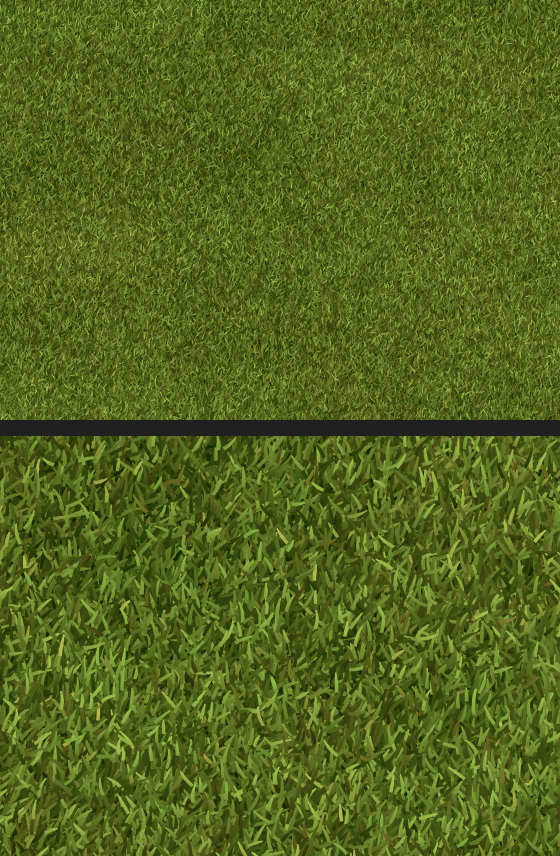
Top: the whole. Bottom: its middle third, enlarged.
A Shadertoy shader for this texture:

```glsl
// A mown lawn seen from above: many layers of short, bent, tapering blades
// are scattered on jittered grids and painted over each other from dark to
// light. Broad noise varies the brightness and warmth of the turf.

const int   LAYERS       = 7;
const float CELL         = 0.0112;  // grid spacing, in canvas heights
const float HALF_LENGTH  = 0.0092;
const float HALF_WIDTH   = 0.0013;
const float LEAN         = 0.18;    // mean tilt from upright, radians
const float ANGLE_SPREAD = 1.45;
const float BEND         = 0.35;
const float MEAN_TONE    = 2.3;     // position on the six-step colour ramp
const float TONE_SPREAD  = 6.0;
const float LAYER_LIFT   = 0.25;    // upper layers catch more light
const float TIP_LIGHT    = 0.45;
const float PATCH_TONE   = 1.5;
const float STRAW_SHARE  = 0.05;
const vec3  WARM_SHIFT   = vec3(0.065, -0.004, 0.012);

const vec3 GREENS[6] = vec3[6](
    vec3(0.21, 0.27, 0.05), vec3(0.28, 0.34, 0.08), vec3(0.33, 0.40, 0.11),
    vec3(0.38, 0.47, 0.15), vec3(0.44, 0.54, 0.19), vec3(0.53, 0.65, 0.25));

// Integer hash giving three values from 0 to 1
vec3 hash3(ivec2 cell, int seed) {
    uvec3 v = uvec3(ivec3(cell, seed) + 4096);
    v = v * 1664525u + 1013904223u;
    v.x += v.y * v.z; v.y += v.z * v.x; v.z += v.x * v.y;
    v ^= v >> 16u;
    v.x += v.y * v.z; v.y += v.z * v.x; v.z += v.x * v.y;
    return vec3(v >> 8u) / 16777216.0;
}

// Smooth noise: x drives brightness, y drives warmth
vec2 noise2(vec2 p, int seed) {
    ivec2 i = ivec2(floor(p));
    vec2 f = fract(p);
    f = f * f * (3.0 - 2.0 * f);
    vec2 low  = mix(hash3(i, seed).xy, hash3(i + ivec2(1, 0), seed).xy, f.x);
    vec2 high = mix(hash3(i + ivec2(0, 1), seed).xy, hash3(i + ivec2(1, 1), seed).xy, f.x);
    return mix(low, high, f.y);
}

// Colour ramp, extended a little past both ends
vec3 grassColor(float tone) {
    tone = clamp(tone, -1.6, 5.8);
    int step0 = int(clamp(floor(tone), 0.0, 4.0));
    return mix(GREENS[step0], GREENS[step0 + 1], tone - float(step0));
}

// Paints one layer over turf, which holds (tone, warmth)
vec2 paintBlades(vec2 turf, vec2 p, int layer, float pixel) {
    vec2 grid = p / CELL + float(layer) * vec2(7.37, 3.61);
    ivec2 home = ivec2(floor(grid));
    for (int y = -1; y <= 1; y++)
    for (int x = -1; x <= 1; x++) {
        ivec2 cell = home + ivec2(x, y);
        vec3 place = hash3(cell, layer);
        vec3 look  = hash3(cell, layer + 64);
        vec3 form  = hash3(cell, layer + 128);

        // Blade frame: y runs from root to tip
        float angle = LEAN + ANGLE_SPREAD * (place.z + form.x - 1.0);
        vec2 along = vec2(sin(angle), cos(angle));
        vec2 d = (grid - vec2(cell) - place.xy) * CELL;
        vec2 q = vec2(d.x * along.y - d.y * along.x, dot(d, along));
        float halfLength = HALF_LENGTH * mix(0.55, 1.0, form.y);
        float s = q.y / halfLength;
        q.x += BEND * (form.z - 0.5) * halfLength * (s * s - 0.3);

        float width = HALF_WIDTH * mix(1.1, 0.55, smoothstep(-0.2, 1.0, s));
        float cover = clamp((width - abs(q.x)) / pixel + 0.5, 0.0, 1.0)
                    * clamp((halfLength - abs(q.y)) / pixel + 0.5, 0.0, 1.0);

        float tone = MEAN_TONE + TONE_SPREAD * (look.x - 0.5)
                   + LAYER_LIFT * (float(layer) - 4.0) + TIP_LIGHT * s;
        float straw = step(1.0 - STRAW_SHARE, look.z);
        float warmth = look.y - 0.5 + 1.2 * straw;
        turf = mix(turf, vec2(tone + 0.6 * straw, warmth), cover);
    }
    return turf;
}

void mainImage(out vec4 fragColor, in vec2 fragCoord) {
    vec2 p = fragCoord / iResolution.y;
    float pixel = 1.0 / iResolution.y;

    // Shaded ground, then blades from the bottom up
    vec2 turf = vec2(0.2, 0.0);
    for (int layer = 0; layer < LAYERS; layer++)
        turf = paintBlades(turf, p, layer, pixel);

    // Broad, slightly flattened patches and small tufts
    vec2 mottle = 0.45 * noise2(p * vec2(3.5, 5.0), 301)
                + 0.30 * noise2(p * vec2(9.0, 13.0), 302)
                + 0.25 * noise2(p * vec2(28.0, 36.0), 303) - 0.5;
    turf.x += PATCH_TONE * mottle.x;
    turf.y += 0.9 * mottle.y;

    vec3 color = grassColor(turf.x) + WARM_SHIFT * turf.y;
    fragColor = vec4(clamp(color, 0.0, 1.0), 1.0);
}
```
